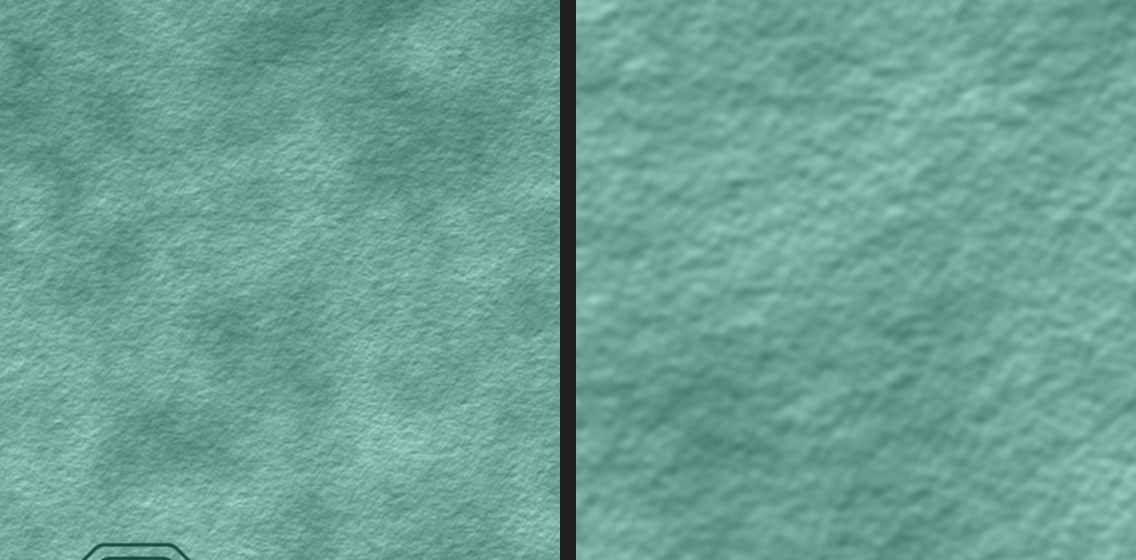
Left: the whole. Right: its middle third, enlarged.
Write a Shadertoy shader that draws this texture.

```glsl
// Teal handmade paper: broad mottling under a fine, slightly slanted grain.
// Grain is a height field of gradient noise, lit by a finite difference along
// the light, plus soft specks. A dark rounded frame peeks in at the bottom edge.

#define PAPER_COLOR vec3(0.430, 0.641, 0.581)
#define INK_COLOR vec3(0.07, 0.26, 0.22)
#define GRAIN_ANGLE 0.28
#define GRAIN_SCALE vec2(42.0, 54.0)
#define SPECK_SCALE vec2(52.0, 84.0)
#define MOTTLE_SCALE vec2(4.4, 5.8)
#define MOTTLE_AMOUNT 0.072
#define RELIEF_AMOUNT 0.122
#define SPECK_AMOUNT 0.065
#define LIGHT_STEP 0.0045
#define LINE_WIDTH 0.0030

// Integer hash of a lattice point: two values from -1 to 1
vec2 hash(vec2 cell) {
    uvec2 k = uvec2(ivec2(cell) + 32768);
    uint n = k.x * 1597334677u ^ k.y * 3812015801u;
    n = (n ^ (n >> 15)) * 2246822519u;
    n = (n ^ (n >> 13)) * 3266489917u;
    n ^= n >> 16;
    return vec2(n & 65535u, n >> 16) / 32767.5 - 1.0;
}

vec2 fade(vec2 f) {
    return f * f * f * (f * (f * 6.0 - 15.0) + 10.0);
}

// Value noise for soft patches
float patchNoise(vec2 p) {
    vec2 i = floor(p), u = fade(p - i), e = vec2(0.0, 1.0);
    float low = mix(hash(i).x, hash(i + e.yx).x, u.x);
    float high = mix(hash(i + e.xy).x, hash(i + e.yy).x, u.x);
    return mix(low, high, u.y);
}

// Gradient noise for even grain
float grainNoise(vec2 p) {
    vec2 i = floor(p), f = p - i, u = fade(f), e = vec2(0.0, 1.0);
    float low = mix(dot(hash(i), f), dot(hash(i + e.yx), f - e.yx), u.x);
    float high = mix(dot(hash(i + e.xy), f - e.xy), dot(hash(i + e.yy), f - e.yy), u.x);
    return mix(low, high, u.y);
}

mat2 rotation(float angle) {
    float c = cos(angle), s = sin(angle);
    return mat2(c, -s, s, c);
}

// Clouds of pulp; each octave is turned to hide the lattice
float mottleField(vec2 p) {
    float sum = 0.0, weight = 1.0, frequency = 1.0;
    for (int i = 0; i < 5; i++) {
        vec2 q = rotation(0.6 * float(i)) * (p * MOTTLE_SCALE * frequency);
        sum += weight * patchNoise(q + 37.3 * float(i));
        weight *= 0.66;
        frequency *= 1.95;
    }
    return sum;
}

// Height of the grain in coordinates aligned with it
float grainHeight(vec2 p) {
    float sum = 0.0, weight = 1.0, frequency = 1.0;
    for (int i = 0; i < 3; i++) {
        vec2 q = rotation(0.5 * (float(i) - 1.0)) * (p * GRAIN_SCALE * frequency);
        sum += weight * grainNoise(q + 19.7 * float(i));
        weight *= 0.8;
        frequency *= 1.75;
    }
    return sum;
}

// Maximum with a rounded crease
float smoothMax(float a, float b, float radius) {
    float h = max(radius - abs(a - b), 0.0);
    return max(a, b) + 0.25 * h * h / radius;
}

// Signed distance to a box with cut, softened corners
float frameDistance(vec2 p, vec2 halfSize, float cut) {
    vec2 d = abs(p) - halfSize;
    return smoothMax(max(d.x, d.y), (d.x + d.y + cut) * 0.7071, 0.008);
}

float stroke(float dist) {
    return 1.0 - smoothstep(0.3 * LINE_WIDTH, 1.7 * LINE_WIDTH, abs(dist));
}

void mainImage(out vec4 fragColor, in vec2 fragCoord) {
    vec2 uv = fragCoord / iResolution.y;
    vec2 aligned = rotation(GRAIN_ANGLE) * uv;

    // Broad variation of the pulp
    float mottle = mottleField(aligned + 4.7);

    // Grain lit from the upper left, and specks along it
    float relief = grainHeight(aligned)
                 - grainHeight(aligned + vec2(0.0, LIGHT_STEP));
    relief *= 1.0 + 0.2 * mottle;
    float specks = grainNoise(aligned * SPECK_SCALE + 71.0);

    vec3 color = PAPER_COLOR + MOTTLE_AMOUNT * mottle
               + RELIEF_AMOUNT * relief + SPECK_AMOUNT * specks;

    // Frame cut off by the lower edge: outer line, inner line, shaded inside
    float frame = frameDistance(uv - vec2(0.243, -0.073), vec2(0.102, 0.1), 0.036);
    float inside = 1.0 - smoothstep(-0.003, 0.003, frame + 0.024);
    color = mix(color, INK_COLOR, 0.35 * inside);
    color = mix(color, INK_COLOR, 0.9 * max(stroke(frame), stroke(frame + 0.024)));

    fragColor = vec4(clamp(color, 0.0, 1.0), 1.0);
}
```
